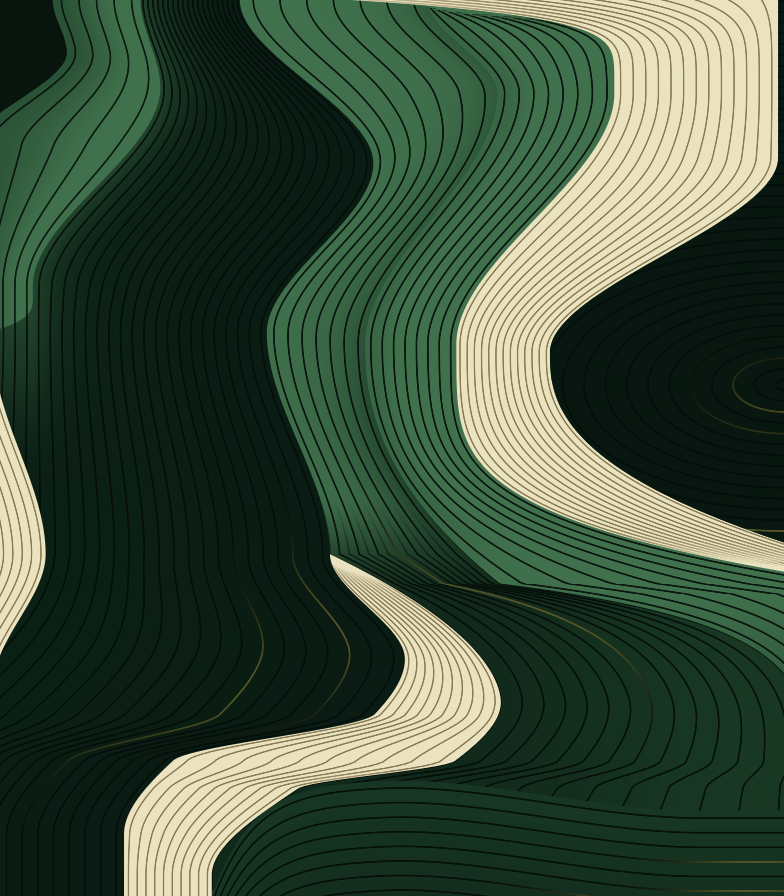
This background is drawn by a Shadertoy shader. Its source:

```glsl
// Winding bands of cream and green, layered like cut paper and traced with fine contour lines.

const vec2 GRID = vec2(670.0, 768.0);   // design units across the canvas, y runs down
const vec3 NIGHT = vec3(0.035, 0.105, 0.07);
const vec3 DEEP = vec3(0.085, 0.20, 0.13);
const vec3 MOSS = vec3(0.165, 0.32, 0.21);
const vec3 LEAF = vec3(0.255, 0.445, 0.30);
const vec3 CREAM = vec3(0.92, 0.89, 0.75);
const vec3 TAN = vec3(0.46, 0.41, 0.26);
const vec3 INK = vec3(0.015, 0.05, 0.035);
const vec3 GOLD = vec3(0.37, 0.36, 0.15);
const float INK_WIDTH = 1.5;
const float TAN_WIDTH = 1.25;
const float GOLD_SHARE = 0.3;
const float FORK = 475.0;               // height where the lower cream band begins

float hash(float n) { return fract(sin(n * 127.1) * 43758.5453); }

// One bend of a meandering edge: shifts by dx between heights a and b.
float bend(float y, float a, float b, float dx) { return dx * smoothstep(a, b, y); }

// A bend that steepens toward b.
float flare(float y, float a, float b, float dx, float power) {
    return dx * pow(clamp((y - a) / (b - a), 0.0, 1.1), power);
}

float slope(float v) { return max(length(vec2(dFdx(v), dFdy(v))), 1e-5); }

// Smooth coverage of the side where d is positive.
float cover(float d) { return clamp(0.5 + d / slope(d), 0.0, 1.0); }

// Contour strokes at each unit of field u, of even width.
float strokes(float u, float width) {
    float g = slope(u), unit = GRID.y / iResolution.y;
    float d = abs(fract(u) - 0.5) / g * unit;
    float ink = 1.0 - smoothstep(0.5 * width - 0.5 * unit, 0.5 * width + 0.5 * unit, d);
    return ink * (1.0 - smoothstep(0.25, 0.6, g));
}

// Ink strokes, some of which glint gold for part of their length.
vec3 etch(vec3 base, float u, float along, float seed) {
    float id = floor(u) + seed;
    float middle = mix(250.0, 680.0, hash(id + 7.0));
    float glint = step(1.0 - GOLD_SHARE, hash(id)) * exp(-pow((along - middle) / 65.0, 2.0));
    return mix(base, mix(INK, GOLD, glint), 0.9 * strokes(u, INK_WIDTH));
}

// Left rim of the green band, then of the lower cream band.
float innerRim(float y) {
    return 205.0 + bend(y, 0.0, 140.0, 114.0) + bend(y, 140.0, 285.0, -91.0)
        + bend(y, 285.0, 475.0, 54.0) + bend(y, FORK, 565.0, 64.0)
        + bend(y, 565.0, 715.0, -110.0) + bend(y, 612.0, 652.0, -130.0);
}

float lowerCreamRight(float y) {
    return 428.0 - 146.0 * pow(clamp((602.0 - y) / 127.0, 0.0, 1.0), 1.8)
        + bend(y, 602.0, 750.0, -147.0) + bend(y, 652.0, 676.0, -100.0);
}

float upperCreamLeft(float y) {
    return 525.0 - 225.0 * pow(clamp(1.0 - y / 80.0, 0.0, 1.0), 5.5)
        + bend(y, 80.0, 295.0, -135.0) + flare(y, 295.0, 490.0, 280.0, 4.0);
}

float upperCreamRight(float y) {
    return 665.0 + bend(y, 135.0, 302.0, -195.0) + flare(y, 305.0, 465.0, 200.0, 2.4);
}

// Shadowed fold that divides the green band.
float foldLine(float y) {
    return 365.0 + bend(y, 0.0, 80.0, 60.0) + bend(y, 80.0, 295.0, -113.0)
        + flare(min(y, 500.0), 295.0, 500.0, 115.0, 2.2)
        + 273.0 * (1.0 - exp(-max(y - 500.0, 0.0) / 35.0));
}

void mainImage(out vec4 fragColor, in vec2 fragCoord) {
    vec2 p = fragCoord / iResolution.xy * GRID;
    float x = p.x, y = GRID.y - p.y;
    float rim = innerRim(y), lowRight = lowerCreamRight(y), fold = foldLine(y);
    float creamLeft = upperCreamLeft(y), creamRight = upperCreamRight(y);
    float leafRight = 120.0 + bend(y, 0.0, 75.0, 17.0) + bend(y, 75.0, 245.0, -109.0);

    // Dark hollow on the left, lit beside the small green band
    float hollowLeft = leafRight + bend(y, 470.0, 720.0, -190.0);
    float u = (x - hollowLeft) / (rim - hollowLeft) * 20.0;
    float halo = exp(-max(x - leafRight, 0.0) / 22.0) * (1.0 - smoothstep(240.0, 420.0, y));
    vec3 col = mix(NIGHT, DEEP, 0.2 * (1.0 - smoothstep(0.3, 1.0, u / 20.0)));
    col = etch(mix(col, MOSS, 0.75 * halo), u, y, 3.0);

    // Green band, shaded on the left of its fold and fading to deep green below
    float greenLeft = y < FORK ? rim : lowRight;
    float low = smoothstep(420.0, 520.0, y);
    float shade = exp(-max(fold - x, 0.0) / mix(32.0, 75.0, low));
    vec3 left = mix(LEAF, mix(MOSS, DEEP, smoothstep(200.0, 440.0, y)), 0.8 * shade);
    left = mix(left, DEEP * mix(0.8, 1.1, smoothstep(380.0, 650.0, x)), low);
    float v = (x - greenLeft) / max(fold - greenLeft, 1.0) * 7.0;
    left = etch(left, v, y, 31.0);
    left = mix(left, INK, 0.9 * low * strokes(v + 0.5, INK_WIDTH));
    float w = (x - fold) / max(creamLeft - fold, 1.0);
    vec3 right = mix(LEAF, MOSS, 0.75 * smoothstep(490.0, 600.0, y));
    right = mix(right, MOSS, 0.4 * smoothstep(0.4, 0.0, w) * (1.0 - low));
    right = mix(right, INK, 0.9 * strokes(w * 8.0, INK_WIDTH));
    vec3 green = mix(left, right, cover(x - fold));

    // Low slope whose contours fan out to the right
    float crest = 668.0 + bend(x, 330.0, 600.0, 27.0) + 95.0 * exp(-max(x - 183.0, 0.0) / 35.0);
    vec3 ground = etch(DEEP * (1.08 - 0.002 * max(y - crest, 0.0)), (y - crest) / 12.5, x, 57.0);
    green = mix(green, ground, cover(y - crest));
    col = mix(col, green, cover(x - greenLeft));

    // Two cream bands
    float c = (x - rim) / max(lowRight - rim, 1.0);
    vec3 paper = mix(CREAM, TAN, 0.85 * strokes(c * 10.0, TAN_WIDTH));
    col = mix(col, paper, min(cover(x - rim), cover(lowRight - x)) * step(FORK, y));
    float k = (x - creamLeft) / max(creamRight - creamLeft, 1.0);
    paper = mix(CREAM, TAN, 0.85 * strokes(k * 13.0, TAN_WIDTH));
    col = mix(col, paper, min(cover(x - creamLeft), cover(creamRight - x)));

    // Dark pool on the right with nested rings
    float ring = length((vec2(x, y) - vec2(672.0, 330.0)) / vec2(200.0, 102.0));
    col = mix(col, etch(NIGHT * 0.85, ring * 11.0, y, 83.0), cover(x - creamRight));

    // Small green band at the upper left, with a rounded tip
    float leafLeft = 45.0 + bend(y, 0.0, 45.0, 12.0) + bend(y, 45.0, 125.0, -80.0);
    float tip = leafRight + flare(y, 255.0, 284.0, -35.0, 3.0);
    float m = (x - leafLeft) / max(leafRight - leafLeft, 1.0);
    vec3 leaf = mix(MOSS, LEAF, smoothstep(0.0, 0.85, m));
    leaf = mix(leaf, INK, 0.85 * strokes(m * 5.0, INK_WIDTH));
    col = mix(col, leaf, min(cover(x - leafLeft), cover(tip - x)) * step(y, 284.0));
    col = mix(col, NIGHT * 0.8, cover(leafLeft - x));

    // Cream sliver on the left border
    float sliver = -5.0 + bend(y, 300.0, 475.0, 44.0) + bend(y, 475.0, 585.0, -44.0);
    paper = mix(CREAM, TAN, 0.85 * strokes((x - sliver) / 8.0, TAN_WIDTH));
    col = mix(col, paper, cover(sliver - x));

    fragColor = vec4(col, 1.0);
}
```
